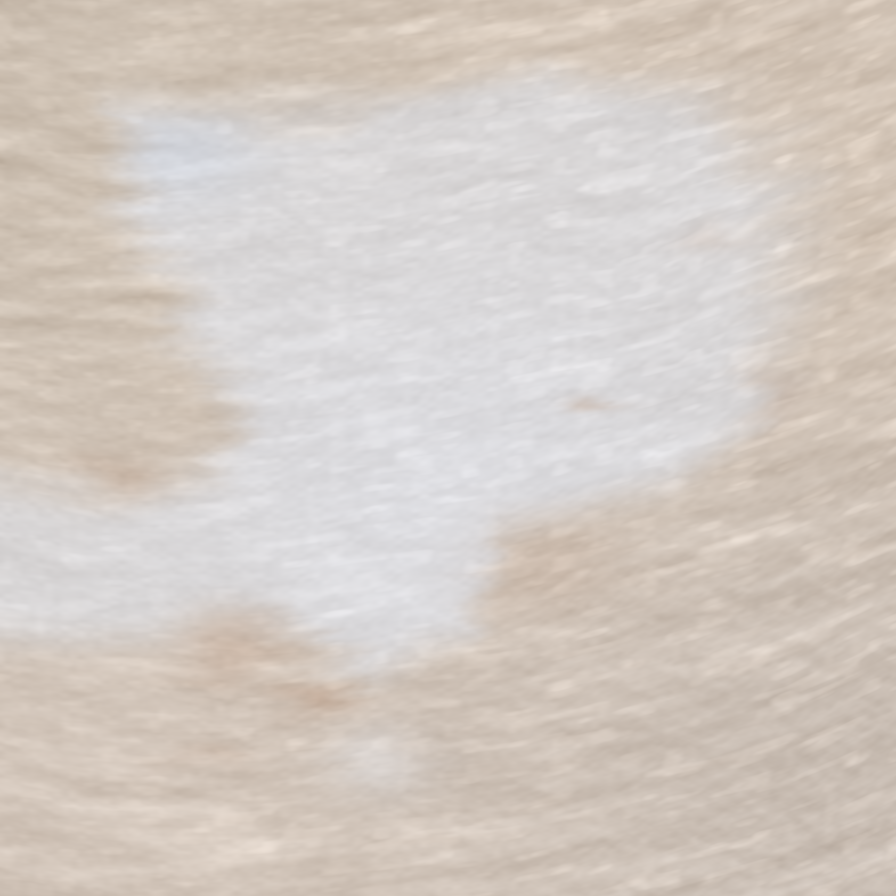
Give the GLSL for this texture, as a WebGL 1 fragment shader.

```glsl
precision highp float;
// Draws softly wrinkled beige skin with a pale irregular patch and a few tan spots.
uniform vec2 u_resolution;

float hash(vec2 p) {
  return fract(sin(dot(p, vec2(127.1, 311.7))) * 43758.5453);
}

float noise(vec2 p) {
  vec2 cell = floor(p);
  vec2 f = fract(p);
  f = f * f * (3.0 - 2.0 * f);
  float low = mix(hash(cell), hash(cell + vec2(1.0, 0.0)), f.x);
  float high = mix(hash(cell + vec2(0.0, 1.0)), hash(cell + vec2(1.0, 1.0)), f.x);
  return mix(low, high, f.y);
}

float fbm(vec2 p) {
  float sum = 0.0;
  float amplitude = 0.5;
  for (int i = 0; i < 4; i++) {
    sum += amplitude * noise(p);
    p = p * 1.9 + vec2(7.3, 3.1);
    amplitude *= 0.5;
  }
  return sum / 0.9375;
}

// Lit relief of stretched noise: bright upper flanks, dark lower flanks
float emboss(vec2 p, vec2 scale) {
  return fbm(p * scale) - fbm(p * scale + vec2(0.1, 0.55));
}

// Short bright flecks
float glints(vec2 p, vec2 scale) {
  return smoothstep(0.62, 0.95, noise(p * scale + 41.0));
}

// Soft elliptical blot: 1 at its centre, fading outwards
float blot(vec2 p, vec2 centre, vec2 radius) {
  vec2 d = (p - centre) / radius;
  return exp(-dot(d, d));
}

// Adds one polygon edge; field.x is squared distance, field.y is the side sign
vec2 addEdge(vec2 field, vec2 p, vec2 a, vec2 b) {
  vec2 e = b - a;
  vec2 w = p - a;
  vec2 off = w - e * clamp(dot(w, e) / dot(e, e), 0.0, 1.0);
  bool above = p.y >= a.y;
  bool below = p.y < b.y;
  bool left = e.x * w.y > e.y * w.x;
  bool crosses = (above && below && left) || (!above && !below && !left);
  return vec2(min(field.x, dot(off, off)), crosses ? -field.y : field.y);
}

// Signed distance to the patch outline, negative inside
float patchDistance(vec2 p) {
  vec2 f = addEdge(vec2(10.0, 1.0), p, vec2(0.13, 0.87), vec2(0.39, 0.88));
  f = addEdge(f, p, vec2(0.39, 0.88), vec2(0.62, 0.93));
  f = addEdge(f, p, vec2(0.62, 0.93), vec2(0.76, 0.89));
  f = addEdge(f, p, vec2(0.76, 0.89), vec2(0.87, 0.82));
  f = addEdge(f, p, vec2(0.87, 0.82), vec2(0.88, 0.68));
  f = addEdge(f, p, vec2(0.88, 0.68), vec2(0.86, 0.53));
  f = addEdge(f, p, vec2(0.86, 0.53), vec2(0.77, 0.46));
  f = addEdge(f, p, vec2(0.77, 0.46), vec2(0.56, 0.41));
  f = addEdge(f, p, vec2(0.56, 0.41), vec2(0.53, 0.30));
  f = addEdge(f, p, vec2(0.53, 0.30), vec2(0.41, 0.25));
  f = addEdge(f, p, vec2(0.41, 0.25), vec2(0.31, 0.30));
  f = addEdge(f, p, vec2(0.31, 0.30), vec2(-0.1, 0.28));
  f = addEdge(f, p, vec2(-0.1, 0.28), vec2(-0.1, 0.48));
  f = addEdge(f, p, vec2(-0.1, 0.48), vec2(0.12, 0.44));
  f = addEdge(f, p, vec2(0.12, 0.44), vec2(0.24, 0.48));
  f = addEdge(f, p, vec2(0.24, 0.48), vec2(0.25, 0.58));
  f = addEdge(f, p, vec2(0.25, 0.58), vec2(0.17, 0.71));
  f = addEdge(f, p, vec2(0.17, 0.71), vec2(0.13, 0.87));
  return sqrt(f.x) * f.y;
}

vec3 skinColour(vec2 p) {
  vec3 bottom = mix(vec3(0.825, 0.775, 0.73), vec3(0.785, 0.74, 0.7), smoothstep(0.2, 0.95, p.x));
  vec3 top = mix(vec3(0.8, 0.75, 0.695), vec3(0.82, 0.765, 0.71), smoothstep(0.0, 0.8, p.x));
  return mix(bottom, top, smoothstep(0.15, 0.8, p.y));
}

// Tan pigment in compact spots and one broad area
float pigment(vec2 p) {
  float spots = 0.7 * blot(p, vec2(0.26, 0.275), vec2(0.05, 0.035));
  spots += 0.9 * blot(p, vec2(0.35, 0.222), vec2(0.045, 0.017));
  spots += 0.5 * blot(p, vec2(0.135, 0.475), vec2(0.05, 0.022));
  spots += 0.45 * blot(p, vec2(0.67, 0.545), vec2(0.025, 0.01));
  spots += 0.25 * blot(p, vec2(0.8, 0.735), vec2(0.035, 0.018));
  spots += 0.35 * blot(p, vec2(0.87, 0.555), vec2(0.03, 0.04));
  spots += 0.35 * blot(p, vec2(0.24, 0.155), vec2(0.05, 0.012));
  spots += 0.4 * blot(p, vec2(0.62, 0.37), vec2(0.09, 0.05));
  return clamp(spots, 0.0, 1.0);
}

void main() {
  vec2 uv = gl_FragCoord.xy / u_resolution;
  // Creases lie flat on the left and climb towards the right
  vec2 grain = vec2(uv.x, uv.y + 0.07 * uv.x - 0.23 * uv.x * uv.x + 0.012 * noise(uv * 7.0));
  vec2 crossGrain = vec2(uv.x, uv.y + 0.35 * uv.x);
  float creases = fbm(grain * vec2(8.0, 40.0)) - 0.5;
  float crossing = smoothstep(0.75, 0.1, uv.y) * smoothstep(0.1, 0.8, uv.x);
  float relief = emboss(grain, vec2(9.0, 38.0)) + 0.6 * emboss(grain + 3.7, vec2(24.0, 75.0));
  relief = mix(relief, 0.8 * relief + emboss(crossGrain, vec2(22.0, 60.0)), 0.6 * crossing);

  // Patch with a streaked, ragged border, blurrier at the sides
  vec2 ragged = uv + vec2(0.07, 0.025) * creases;
  ragged += 0.03 * (vec2(noise(uv * 13.0), noise(uv * 13.0 + 9.0)) - 0.5);
  float side = smoothstep(0.6, 0.9, uv.x) * smoothstep(0.45, 0.65, uv.y);
  float blur = mix(mix(0.045, 0.03, smoothstep(0.2, 0.5, uv.x)), 0.085, side);
  float pale = 1.0 - smoothstep(-blur, blur, patchDistance(ragged));
  pale = max(pale, 0.6 * blot(ragged, vec2(0.42, 0.15), vec2(0.05, 0.045)));

  vec3 paleColour = mix(vec3(0.845, 0.835, 0.835), vec3(0.86, 0.86, 0.875), blot(uv, vec2(0.5, 0.45), vec2(0.3, 0.25)));
  paleColour = mix(paleColour, vec3(0.825, 0.835, 0.86), blot(uv, vec2(0.2, 0.83), vec2(0.09, 0.06)));
  vec3 colour = mix(skinColour(uv), paleColour, pale);
  colour = mix(colour, vec3(0.755, 0.665, 0.595), pigment(ragged));

  // Crease shading, dense highlights and faint mottling
  colour += mix(0.085, 0.05, pale) * (creases + relief) * vec3(0.92, 1.0, 1.08);
  float flecks = glints(grain, vec2(24.0, 85.0)) + 0.8 * glints(grain + 5.3, vec2(40.0, 115.0));
  colour += flecks * mix(0.045, 0.038, pale) * (0.5 + 0.6 * uv.x);
  colour += 0.025 * (noise(grain * vec2(110.0, 190.0)) - 0.5);
  gl_FragColor = vec4(clamp(colour, 0.0, 1.0), 1.0);
}
```
